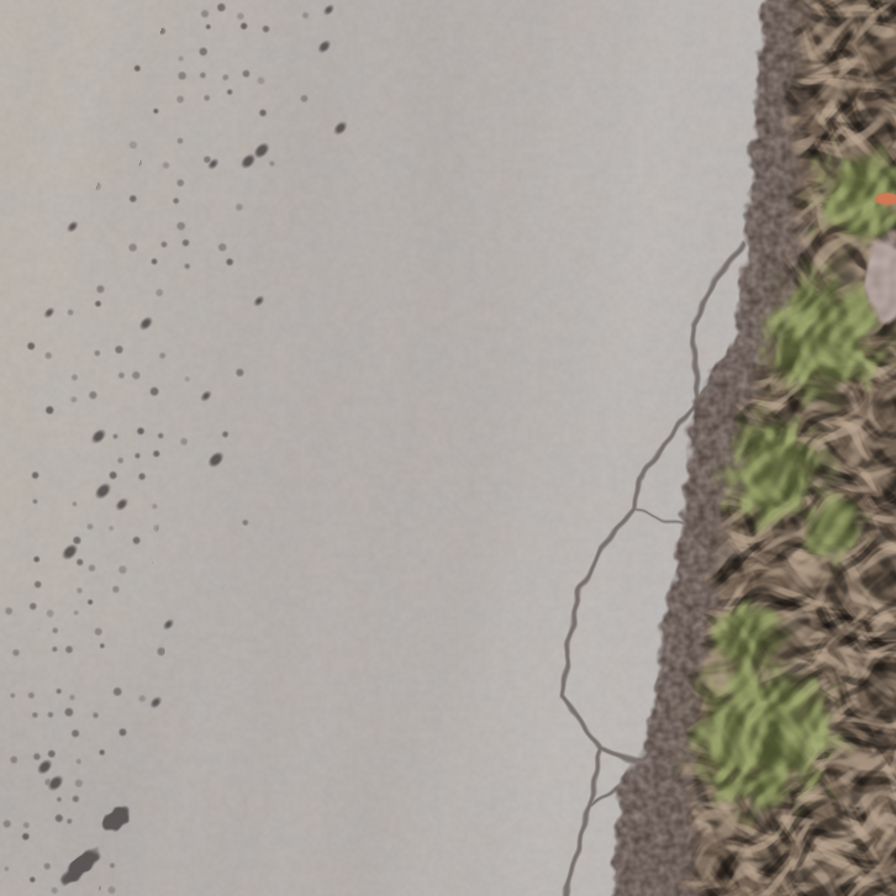
Write a Shadertoy shader that draws this texture.

```glsl
// A pale road seen from above, with a cracked, crumbling right edge beside a
// verge of dry straw and grass. Piecewise boundaries split the ground; gradient
// noise makes grain and strands; distance functions draw cracks and spots.

#define ROAD_COLOR vec3(0.705, 0.685, 0.672)
#define SOIL_COLOR vec3(0.44, 0.39, 0.37)
#define STRAW_DARK vec3(0.33, 0.27, 0.22)
#define STRAW_LIGHT vec3(0.73, 0.65, 0.57)
#define GRASS_DARK vec3(0.31, 0.35, 0.19)
#define GRASS_LIGHT vec3(0.62, 0.67, 0.43)
#define SPOT_COLOR vec3(0.30, 0.28, 0.28)
#define CRACK_COLOR vec3(0.42, 0.39, 0.38)
#define CRACK_WIDTH 0.0021
#define SPOT_GRID 42.0
#define STRAND_SCALE vec2(21.0, 72.0)

vec2 hash2(vec2 p) {
    vec3 q = fract(vec3(p.xyx) * vec3(0.1031, 0.1030, 0.0973));
    q += dot(q, q.yzx + 33.33);
    return fract((q.xx + q.yz) * q.zy);
}

float cornerSlope(vec2 cell, vec2 offset) {
    float a = 6.2832 * hash2(cell).x;
    return dot(vec2(cos(a), sin(a)), offset);
}

float noise(vec2 p) {
    vec2 i = floor(p), f = p - i, u = f * f * f * (f * (f * 6.0 - 15.0) + 10.0);
    vec2 e = vec2(1.0, 0.0);
    return mix(mix(cornerSlope(i, f), cornerSlope(i + e, f - e), u.x),
               mix(cornerSlope(i + e.yx, f - e.yx), cornerSlope(i + 1.0, f - 1.0), u.x), u.y);
}

vec2 turn(vec2 p, float a) {
    return vec2(cos(a) * p.x + sin(a) * p.y, cos(a) * p.y - sin(a) * p.x);
}

float segment(vec2 p, vec2 a, vec2 b) {
    vec2 d = b - a;
    return length(p - a - d * clamp(dot(p - a, d) / dot(d, d), 0.0, 1.0));
}

// Horizontal position of a boundary whose knots rise in y
float boundaryX(float y, vec2 k[9]) {
    float x = k[0].x;
    for (int i = 0; i < 8; i++)
        x += (k[i + 1].x - k[i].x) * clamp((y - k[i].y) / (k[i + 1].y - k[i].y), 0.0, 1.0);
    return x;
}

float crackDistance(vec2 p) {
    vec2 k[14] = vec2[14](vec2(.829, .727), vec2(.797, .688), vec2(.773, .635), vec2(.779, .551),
        vec2(.742, .505), vec2(.714, .466), vec2(.707, .431), vec2(.671, .388), vec2(.645, .336),
        vec2(.635, .284), vec2(.628, .223), vec2(.671, .164), vec2(.658, .102), vec2(.628, -.01));
    p += 0.005 * vec2(noise(p * 48.0), noise(p * 48.0 + 31.0));
    float d = 1.0;
    for (int i = 0; i < 13; i++) d = min(d, segment(p, k[i], k[i + 1]));
    d = min(d, segment(p, k[11], vec2(.715, .148)));
    d = min(d, segment(p, k[12], vec2(.697, .126)) + 0.0007);
    d = min(d, segment(p, k[3], vec2(.80, .59)) + 0.0007);
    return min(d, segment(p, k[6], vec2(.762, .414)) + 0.0015);
}

float spotMask(vec2 p, float px) {
    // Fine specks gather along a curved wheel track
    vec2 cell = floor(p * SPOT_GRID), h = hash2(cell + 7.0), g = hash2(cell + 91.0);
    float track = (p.x - 0.06 - 0.03 * p.y - 0.19 * p.y * p.y) / 0.075;
    float d = length(p - (cell + 0.2 + 0.6 * h) / SPOT_GRID) - mix(0.0012, 0.0034, g.y);
    float mask = step(g.x, 0.55 * exp(-track * track)) * smoothstep(0.002 + px, -0.001, d) * mix(0.25, 0.75, h.y);
    // Larger spots
    vec2 k[20] = vec2[20](vec2(.367, .989), vec2(.362, .948), vec2(.292, .832), vec2(.238, .817),
        vec2(.277, .820), vec2(.380, .857), vec2(.289, .664), vec2(.055, .651), vec2(.081, .747),
        vec2(.230, .558), vec2(.241, .487), vec2(.078, .384), vec2(.115, .452), vec2(.050, .144),
        vec2(.188, .303), vec2(.163, .639), vec2(.110, .513), vec2(.136, .437), vec2(.174, .216),
        vec2(.062, .126));
    for (int i = 0; i < 20; i++) {
        float size = mix(0.0035, 0.0065, hash2(vec2(i, 5)).x);
        d = length(turn(p - k[i], 0.8) * vec2(0.8, 1.2)) - size;
        mask = max(mask, 0.85 * smoothstep(0.002 + px, -0.003, d));
    }
    // Two elongated stains
    vec2 a = turn(p - vec2(.130, .086), 0.75) / vec2(.017, .011);
    vec2 b = turn(p - vec2(.091, .034), 0.70) / vec2(.027, .010);
    float stain = min(length(a), length(b)) + 0.35 * noise(p * 90.0);
    return max(mask, 0.85 * smoothstep(1.15, 0.75, stain));
}

vec3 roadColor(vec2 p, float px) {
    float lane = p.x - 0.16 * p.y;
    vec3 c = ROAD_COLOR + vec3(0.025, 0.022, 0.008) * smoothstep(0.25, -0.15, lane);
    c += vec3(0.027, 0.031, 0.034) * smoothstep(0.38, 0.62, lane);
    c -= vec3(0.030, 0.027, 0.018) * smoothstep(0.3, 0.0, length(p - vec2(0.0, 0.1)));
    c += 0.012 * noise(vec2(lane * 14.0, p.y * 3.0)) + 0.014 * noise(p * 75.0) + 0.014 * noise(p * 170.0);
    c += vec3(0.012, 0.0, -0.008) * noise(p * 24.0);
    c = mix(c, SPOT_COLOR, spotMask(p, px));
    float crack = smoothstep(CRACK_WIDTH + 0.0015 + px, CRACK_WIDTH - 0.0015, crackDistance(p));
    return mix(c, CRACK_COLOR, 0.85 * crack);
}

vec3 vergeColor(vec2 p) {
    vec2 bend = p + 0.016 * vec2(noise(p * 17.0), noise(p * 17.0 + 50.0));
    vec3 c = mix(STRAW_DARK, STRAW_LIGHT, 0.32 + 0.25 * noise(p * 30.0));
    // Crossing layers of straw with shadows between
    for (int i = 0; i < 3; i++) {
        float n = noise(turn(bend, -0.95 + 0.8 * float(i)) * STRAND_SCALE + float(i) * 17.0);
        c *= 1.0 - 0.4 * smoothstep(0.05, 0.4, -n);
        c = mix(c, STRAW_LIGHT, 0.65 * smoothstep(0.08, 0.42, n));
    }
    // Grass tufts: centre and radius
    vec3 tufts[6] = vec3[6](vec3(.96, .78, .050), vec3(.915, .625, .068), vec3(.86, .475, .055),
        vec3(.93, .41, .034), vec3(.835, .29, .036), vec3(.85, .18, .078));
    float cover = 0.0;
    for (int i = 0; i < 6; i++)
        cover = max(cover, 1.0 - 0.6 * length(p - tufts[i].xy) / tufts[i].z);
    float blades = noise(turn(bend, 1.0) * STRAND_SCALE) + 0.5 * noise(turn(bend, 2.1) * STRAND_SCALE);
    vec3 green = mix(GRASS_DARK, GRASS_LIGHT, smoothstep(-0.45, 0.5, blades));
    c = mix(c, green, 0.85 * smoothstep(0.2, 0.65, cover + 0.3 * noise(p * 38.0) + 0.2 * blades));
    // Pale stone and fallen leaf
    float stone = length((p - vec2(.99, .69)) / vec2(.025, .05)) + 0.3 * noise(p * 45.0);
    c = mix(c, vec3(.68, .62, .60) + 0.1 * noise(p * 70.0), smoothstep(1.1, 0.8, stone));
    return mix(c, vec3(.82, .47, .33), smoothstep(1.2, 0.7, length((p - vec2(.99, .778)) / vec2(.014, .007))));
}

void mainImage(out vec4 fragColor, in vec2 fragCoord) {
    vec2 p = fragCoord / iResolution.y;
    float px = 1.0 / iResolution.y;
    vec2 inner[9] = vec2[9](vec2(.683, 0), vec2(.692, .12), vec2(.717, .16), vec2(.738, .28), vec2(.762, .42),
        vec2(.772, .54), vec2(.797, .59), vec2(.824, .63), vec2(.853, 1));
    vec2 outer[9] = vec2[9](vec2(.775, 0), vec2(.768, .15), vec2(.775, .25), vec2(.80, .35), vec2(.812, .48),
        vec2(.85, .60), vec2(.885, .72), vec2(.885, .88), vec2(.89, 1));
    float rough = noise(p * 38.0) + 0.6 * noise(p * 95.0);
    float pastRoad = p.x - boundaryX(p.y, inner) + 0.010 * rough;
    float pastSoil = p.x - boundaryX(p.y, outer) + 0.025 * rough;
    vec3 soil = SOIL_COLOR + 0.13 * noise(p * 85.0) + 0.10 * noise(p * 150.0);
    vec3 ground = mix(soil, vergeColor(p), smoothstep(-0.018, 0.018, pastSoil));
    fragColor = vec4(mix(roadColor(p, px), ground, smoothstep(-0.003 - px, 0.003 + px, pastRoad)), 1.0);
}
```
